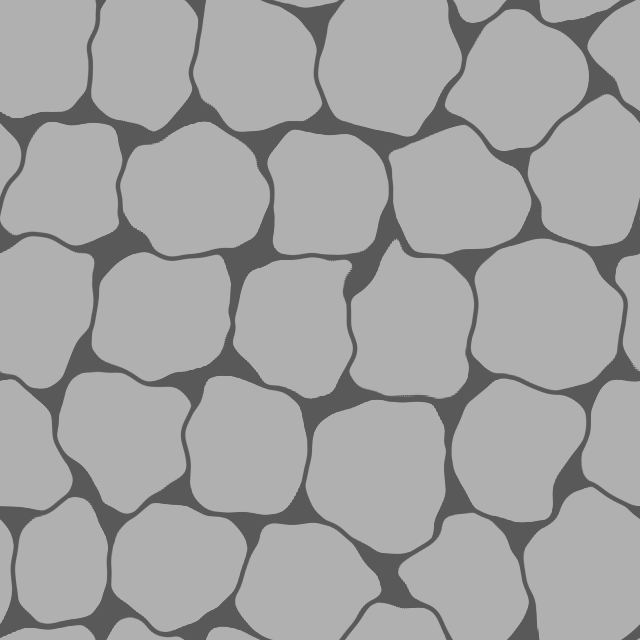
Reproduce this texture procedurally as a WebGL 2 fragment shader.

```glsl
#version 300 es
precision highp float;
// Flat grey cobblestones with thin wavy joints and filled, rounded corners.

uniform vec2 u_resolution;
out vec4 fragColor;

const float CELLS = 5.0;        // stones per canvas side; the pattern tiles
const float ROW_SHIFT = 0.4;    // sideways shift of each row, in cells
const float JITTER = 0.46;      // random spread of the stone centres
const float SIZE_SPREAD = 0.36; // difference in weight from small to large
const float JOINT = 0.0175;     // half width of a joint, in cells
const vec3 STONE = vec3(0.69);
const vec3 MORTAR = vec3(0.35);

// Three random values in 0..1 from a lattice point and a seed.
vec3 hash3(vec2 cell, float seed) {
    uvec3 v = uvec3(vec3(cell, seed)) * 1664525u + 1013904223u;
    v.x += v.y * v.z; v.y += v.z * v.x; v.z += v.x * v.y;
    v ^= v >> 16u;
    v.x += v.y * v.z; v.y += v.z * v.x; v.z += v.x * v.y;
    return vec3(v >> 8u) / 16777216.0;
}

// Periodic gradient noise.
float cornerNoise(vec2 cell, vec2 offset, float period, float seed) {
    float angle = 6.28319 * hash3(mod(cell, period), seed).x;
    return dot(vec2(cos(angle), sin(angle)), offset);
}

float gradientNoise(vec2 p, float period, float seed) {
    vec2 i = floor(p), f = p - i;
    vec2 u = f * f * f * (f * (f * 6.0 - 15.0) + 10.0);
    vec2 e = vec2(1.0, 0.0);
    float low = mix(cornerNoise(i, f, period, seed),
                    cornerNoise(i + e.xy, f - e.xy, period, seed), u.x);
    float high = mix(cornerNoise(i + e.yx, f - e.yx, period, seed),
                     cornerNoise(i + e.xx, f - e.xx, period, seed), u.x);
    return mix(low, high, u.y);
}

vec2 wobble(vec2 p, float frequency, float amplitude, float seed) {
    vec2 q = p * frequency;
    float period = CELLS * frequency;
    return amplitude * vec2(gradientNoise(q, period, seed),
                            gradientNoise(q, period, seed + 1.0));
}

// Centre (xy) and weight (z) of the stone with the given lattice index.
vec3 stoneSite(vec2 index) {
    float wraps = floor(index.y / CELLS);
    vec2 wrapped = mod(index + wraps * CELLS * vec2(ROW_SHIFT, -1.0), CELLS);
    vec3 rnd = hash3(floor(wrapped + 0.5), 11.0);
    vec2 centre = index + 0.5 + vec2(ROW_SHIFT * index.y, 0.0);
    return vec3(centre + JITTER * (rnd.xy - 0.5), SIZE_SPREAD * rnd.z);
}

float power(vec2 p, vec3 site) {
    vec2 d = p - site.xy;
    return dot(d, d) - site.z;
}

// Index of the stone whose weighted cell contains p.
vec2 owningStone(vec2 p) {
    vec2 best = vec2(0.0);
    float nearest = 1e5;
    for (int j = -1; j <= 1; j++) {
        float row = floor(p.y) + float(j);
        for (int i = -1; i <= 1; i++) {
            vec2 index = vec2(floor(p.x - ROW_SHIFT * row) + float(i), row);
            float d = power(p, stoneSite(index));
            if (d < nearest) {
                nearest = d;
                best = index;
            }
        }
    }
    return best;
}

// Distance to the cell border with rounded corners; dx and dy are the
// derivatives of the warped point, which keep the joint width even.
float roundedBorder(vec2 p, vec2 dx, vec2 dy) {
    vec2 index = owningStone(p);
    vec3 site = stoneSite(index);
    float radius = mix(0.17, 0.3, site.z / SIZE_SPREAD);
    float sum = 0.0;
    for (int j = -2; j <= 2; j++) {
        for (int i = -2; i <= 2; i++) {
            if (i == 0 && j == 0) continue;
            vec3 other = stoneSite(index + vec2(i, j));
            vec2 across = other.xy - site.xy;
            float stretch = length(vec2(dot(across, dx), dot(across, dy)));
            float edge = 0.5 * (power(p, other) - power(p, site)) / max(stretch, 0.01);
            float inset = max(radius - edge, 0.0);
            sum += inset * inset;
        }
    }
    return radius - sqrt(sum);
}

void main() {
    float pixel = CELLS / u_resolution.y;
    vec2 p = gl_FragCoord.xy * pixel;

    // Wavy outlines: one broad and one fine layer of warping.
    vec2 warped = p + wobble(p, 2.0, 0.17, 21.0) + wobble(p, 4.0, 0.045, 31.0);
    float border = roundedBorder(warped, dFdx(warped) / pixel, dFdy(warped) / pixel);

    float stone = smoothstep(-0.75 * pixel, 0.75 * pixel, border - JOINT);
    fragColor = vec4(mix(MORTAR, STONE, stone), 1.0);
}
```
